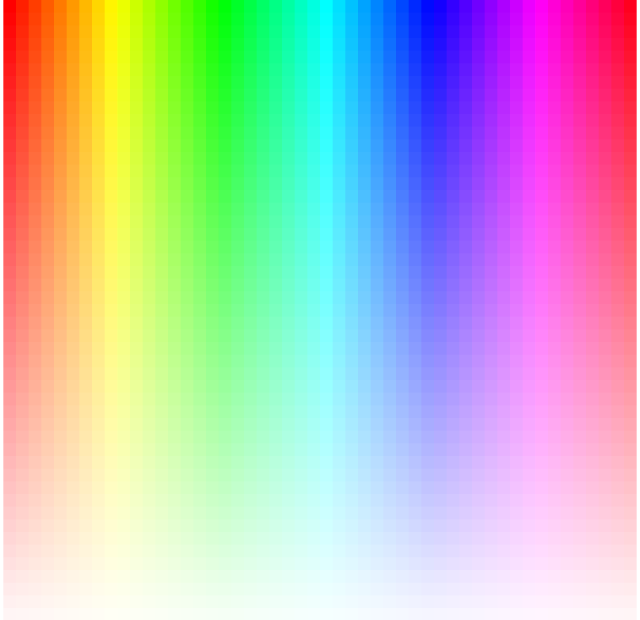
A Shadertoy shader for this background:

```glsl
// A colour chart of square cells: hue runs through the full wheel from left
// to right, and saturation falls row by row from the top edge down to white.
// Each cell index is a floor() softened over one pixel, then turned into HSV.

const float CELLS = 50.0;           // columns, and rows until pure white
const float MARGIN = 1.0 / 192.0;   // white strip at each side, in canvas widths
const vec3 PAPER = vec3(1.0);

// Index of the cell holding g, with steps smoothed over the given width.
float cellIndex(float g, float width) {
    float edge = floor(g + 0.5);
    return edge - 1.0 + clamp((g - edge) / width + 0.5, 0.0, 1.0);
}

// Fully bright colour for a hue in turns and a saturation in 0..1.
vec3 hueColour(float hue, float saturation) {
    vec3 wheel = abs(fract(hue + vec3(0.0, 2.0, 1.0) / 3.0) * 6.0 - 3.0);
    return mix(vec3(1.0), clamp(wheel - 1.0, 0.0, 1.0), saturation);
}

// Coverage of the span low..high at x, with edges one pixel wide.
float spanMask(float x, float low, float high, float pixel) {
    return clamp(min(x - low, high - x) / pixel + 0.5, 0.0, 1.0);
}

void mainImage(out vec4 fragColor, in vec2 fragCoord) {
    // Canvas widths, measured from the top left corner
    float pixel = 1.0 / iResolution.x;
    vec2 pos = vec2(fragCoord.x, iResolution.y - fragCoord.y) * pixel;

    // Grid position and softened cell numbers
    float cellSize = (1.0 - 2.0 * MARGIN) / CELLS;
    vec2 grid = (pos - vec2(MARGIN, 0.0)) / cellSize;
    float blend = pixel / cellSize;
    float column = clamp(cellIndex(grid.x, blend), 0.0, CELLS - 1.0);
    float row = clamp(cellIndex(grid.y, blend), 0.0, CELLS);

    // Chart over the white side margins
    vec3 chart = hueColour(column / CELLS, 1.0 - row / CELLS);
    float inside = spanMask(pos.x, MARGIN, 1.0 - MARGIN, pixel);
    fragColor = vec4(mix(PAPER, chart, inside), 1.0);
}
```
